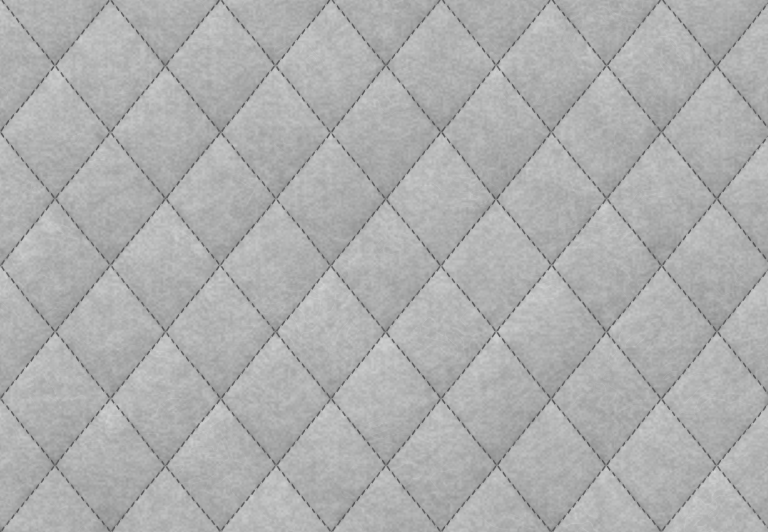
Write a WebGL 1 fragment shader that draws this texture.

```glsl
precision highp float;
uniform vec2 u_resolution;

float hash(vec2 p) {
  return fract(sin(dot(p, vec2(127.1, 311.7))) * 43758.545);
}

float noise(vec2 p) {
  vec2 i = floor(p), f = fract(p);
  f = f * f * (3.0 - 2.0 * f);
  return mix(mix(hash(i), hash(i + vec2(1.0, 0.0)), f.x),
             mix(hash(i + vec2(0.0, 1.0)), hash(i + vec2(1.0, 1.0)), f.x), f.y);
}

float fbm(vec2 p) {
  float sum = 0.0, amp = 0.5;
  for (int i = 0; i < 4; i++) {
    sum += amp * noise(p);
    p = mat2(1.6, 1.2, -1.2, 1.6) * p + 7.3;
    amp *= 0.5;
  }
  return sum / 0.9375;
}

// Thread coverage on one seam: signed offset across, stitch count along
float stitches(float across, float along, float px) {
  float id = floor(along);
  float t = (fract(along) - 0.5) * 0.0148;
  float halfLength = 0.0026 + 0.0012 * hash(vec2(id, floor(id / 11.0)));
  float d = length(vec2(max(abs(t) - halfLength, 0.0), across + 0.12 * t)) - 0.0014;
  return 1.0 - smoothstep(-0.7 * px, 0.7 * px, d);
}

// Thin pale creases where two noise levels cross
float creases(vec2 p) {
  vec2 warp = vec2(fbm(p * 9.0), fbm(p * 9.0 + 31.0));
  float n = noise(p * vec2(44.0, 62.0) + warp * 9.0);
  return 1.0 - smoothstep(0.0, 0.13, abs(n - 0.5));
}

void main() {
  float px = 1.0 / u_resolution.y;
  vec2 uv = gl_FragCoord.xy * px;

  // Diagonal axes: seams lie on whole numbers
  vec2 p = uv / vec2(0.2073, 0.2505);
  vec2 diag = vec2(p.x + p.y, p.x - p.y);
  diag += 0.014 * (vec2(noise(uv * 14.0), noise(uv * 14.0 + 50.0)) - 0.5);
  vec2 cell = floor(diag), f = fract(diag);
  vec2 across = (f - step(0.5, f)) * 0.16;
  vec2 seam = abs(across);
  float nearest = min(seam.x, seam.y);

  // Padded relief lit from the upper left
  vec2 tilt = 2.0 * f - 1.0;
  tilt *= 0.35 + 0.65 * abs(tilt);
  float shade = 0.692 - 0.05 * tilt.y + 0.022 * tilt.x;
  shade += 0.015 * (hash(cell) - 0.5);
  shade -= 0.022 * exp(-nearest / 0.008);

  // Puckers pulled in by the thread
  vec2 pull = exp(-seam / 0.02);
  float puckerA = noise(vec2(diag.y * 9.0, diag.x * 2.0)) - 0.5;
  float puckerB = noise(vec2(diag.x * 9.0, diag.y * 2.0) + 19.0) - 0.5;
  shade += 0.05 * (pull.x * puckerA + pull.y * puckerB);

  // Worn leather: faint clouds, creases and fine grain
  float wear = fbm(uv * 9.0 + 3.0);
  shade += 0.05 * (wear - 0.5);
  shade += 0.06 * (fbm(uv * vec2(30.0, 38.0) + wear * 3.0) - 0.5);
  shade += 0.025 * creases(uv) * smoothstep(0.4, 0.7, fbm(uv * 11.0 + 60.0));
  shade += 0.065 * (noise(uv * 230.0) - 0.5);
  shade += 0.05 * (noise(uv * vec2(110.0, 155.0) + wear * 8.0) - 0.5);
  vec3 color = shade * vec3(0.997, 1.002, 1.002);

  // Groove, needle holes at the crossings, then thread
  color *= 1.0 - 0.09 * exp(-nearest * nearest / 0.000006);
  color *= 1.0 - 0.18 * exp(-dot(seam, seam) / 0.00001);
  float thread = max(stitches(across.x, diag.y * 11.0, px),
                     stitches(across.y, diag.x * 11.0, px));
  vec3 threadColor = vec3(0.29, 0.29, 0.295) + 0.1 * noise(uv * 120.0);
  color = mix(color, threadColor, 0.9 * thread);

  gl_FragColor = vec4(color, 1.0);
}
```
